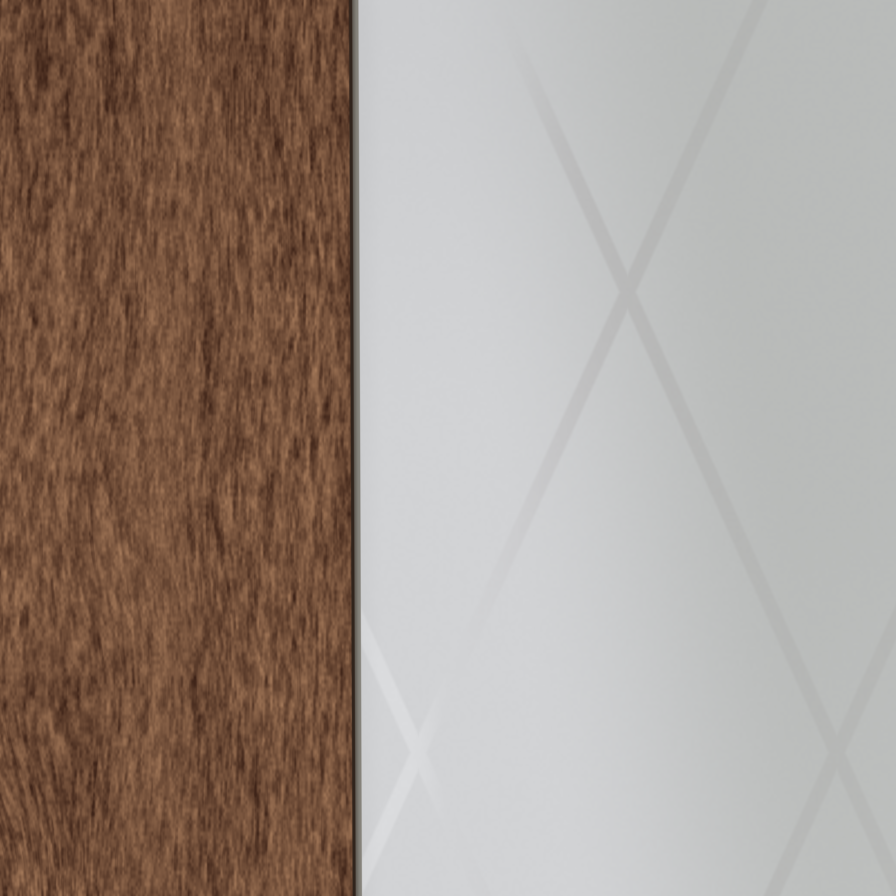
This texture is drawn by a three.js fragment shader. Its source:

```glsl
varying vec2 vUv;

#define WOOD_EDGE 0.3895
#define SEAM_TILT 0.004
#define LATTICE_NODE vec2(0.7005, 0.674)
#define LATTICE_HALF vec2(0.2335, 0.514)
#define LINE_HALF_WIDTH 0.0098
#define WOOD_DARK vec3(0.318, 0.202, 0.142)
#define WOOD_LIGHT vec3(0.600, 0.438, 0.322)
#define GLASS_BRIGHT vec3(0.822, 0.826, 0.834)
#define GLASS_SHADE vec3(0.724, 0.732, 0.726)
#define PORE_SCALE vec2(330.0, 75.0)
#define FLECK_SCALE vec2(210.0, 42.0)
#define FIBRE_SCALE vec2(130.0, 14.0)

float hash(vec2 p) {
  vec3 q = fract(vec3(p.xyx) * 0.1031);
  q += dot(q, q.yzx + 33.33);
  return fract((q.x + q.y) * q.z);
}

float noise(vec2 p) {
  vec2 cell = floor(p);
  vec2 f = fract(p);
  f = f * f * (3.0 - 2.0 * f);
  float low = mix(hash(cell), hash(cell + vec2(1.0, 0.0)), f.x);
  float high = mix(hash(cell + vec2(0.0, 1.0)), hash(cell + vec2(1.0)), f.x);
  return mix(low, high, f.y);
}

float fbm(vec2 p) {
  float sum = 0.0;
  float gain = 0.5;
  for (int i = 0; i < 4; i++) {
    sum += gain * noise(p);
    p = p * 2.03 + 17.3;
    gain *= 0.5;
  }
  return sum / 0.9375;
}

// Soft elliptical patch, 1 at its centre
float patchAt(vec2 p, vec2 centre, vec2 radius) {
  vec2 d = (p - centre) / radius;
  return exp(-dot(d, d));
}

vec3 wood(vec2 p) {
  // Grain sways more strongly on the left side
  float sway = mix(0.045, 0.012, smoothstep(0.06, 0.2, p.x));
  vec2 g = p + vec2(sway * (noise(p * vec2(6.0, 4.5)) - 0.5), 0.0);

  float pores = noise(g * PORE_SCALE);
  float flecks = noise(g * FLECK_SCALE + 41.0);
  float speckle = noise(p * vec2(400.0, 230.0) + 11.0);
  float fibre = fbm(g * FIBRE_SCALE + 7.0);
  float bands = fbm(g * vec2(26.0, 1.7) + 3.0);

  // The smooth central band carries fewer pores
  float smoothBand = exp(-pow((g.x - 0.185) / 0.045, 2.0));
  float roughness = 1.0 - 0.3 * smoothBand;
  float tone = 0.49 + 0.36 * (bands - 0.5) + 0.45 * (fibre - 0.5);
  tone += roughness * (0.58 * (pores - 0.5) + 0.42 * (flecks - 0.5));
  tone += 0.34 * (speckle - 0.5);
  tone -= 0.24 * roughness * smoothstep(0.62, 0.85, noise(g * vec2(190.0, 26.0)));

  // Broad lights and darks across the board
  tone += 0.05 * smoothBand;
  tone += 0.10 * patchAt(p, vec2(0.06, 0.48), vec2(0.12, 0.17));
  tone -= 0.11 * patchAt(p, vec2(0.05, 0.86), vec2(0.08, 0.22));
  tone -= 0.16 * patchAt(p, vec2(0.075, 0.18), vec2(0.035, 0.15));
  tone -= 0.24 * patchAt(g, vec2(0.228, 0.65), vec2(0.008, 0.14));
  tone -= 0.12 * smoothstep(0.365, 0.39, p.x);
  tone -= 0.05 * smoothstep(0.75, 1.0, p.y);
  return mix(WOOD_DARK, WOOD_LIGHT, clamp(tone, -0.25, 1.2));
}

// Horizontal distance to the nearest of a family of slanted lines
float lineDistance(float phase) {
  return abs(fract(phase * 0.5 + 0.5) - 0.5) * 2.0 * LATTICE_HALF.x;
}

float lineMask(float d) {
  return 1.0 - smoothstep(LINE_HALF_WIDTH - 0.0035, LINE_HALF_WIDTH + 0.002, d);
}

vec3 glass(vec2 p) {
  // Slanted reflection: bright on the left, shaded on the right
  float across = p.x + 0.17 * (p.y - 0.5);
  float shade = smoothstep(0.53, 0.88, across);
  vec3 color = mix(GLASS_BRIGHT, GLASS_SHADE, shade);
  color -= 0.022 * smoothstep(0.5, 1.0, p.y) * (1.0 - shade);
  color += 0.015 * smoothstep(0.5, 0.0, p.y) * smoothstep(0.75, 1.0, p.x);
  color -= 0.02 * (1.0 - smoothstep(0.40, 0.43, p.x));

  // Diamond lattice, pale at lower left and faint warm grey elsewhere
  vec2 q = (p - LATTICE_NODE) / LATTICE_HALF;
  float lattice = max(lineMask(lineDistance(q.x + q.y)),
                      lineMask(lineDistance(q.x - q.y)));
  float warm = smoothstep(0.49, 0.66, p.x - 0.05 * smoothstep(0.75, 1.0, p.y));
  warm *= mix(1.0, 0.55, smoothstep(0.72, 0.84, across));
  float pale = 1.0 - smoothstep(0.455, 0.505, p.x);
  vec3 tint = warm * vec3(-0.036, -0.042, -0.043) + pale * vec3(0.034);
  return color + lattice * tint + 0.005 * (noise(p * 260.0) - 0.5);
}

void main() {
  vec2 p = vUv;
  float x = p.x - SEAM_TILT * (1.0 - p.y) - WOOD_EDGE;

  // Wood, dark gap, metal strip and glass from left to right
  vec3 strip = mix(vec3(0.38, 0.36, 0.33), vec3(0.52, 0.51, 0.48),
                   smoothstep(0.003, 0.009, x));
  vec3 color = mix(wood(p), vec3(0.19, 0.14, 0.11), smoothstep(-0.001, 0.001, x));
  color = mix(color, strip, smoothstep(0.0025, 0.0045, x));
  color = mix(color, glass(p), smoothstep(0.0095, 0.0115, x));
  gl_FragColor = vec4(color, 1.0);
}
```
